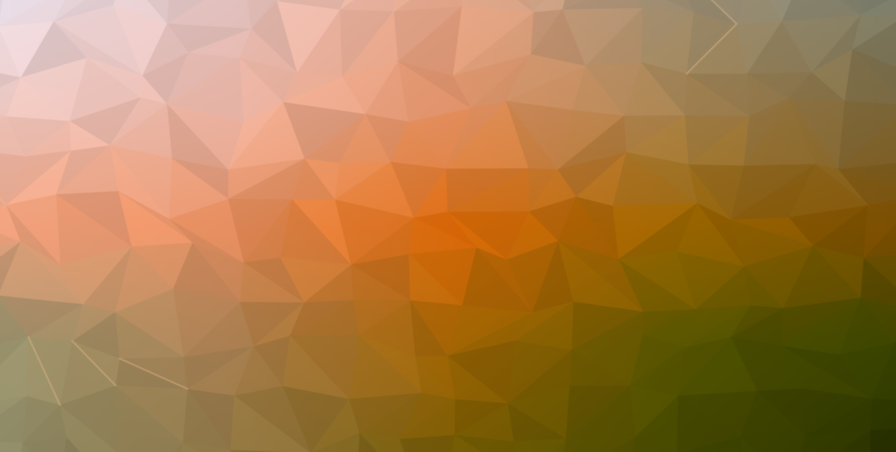
Give the GLSL for this background, as a WebGL 2 fragment shader.

```glsl
#version 300 es
precision highp float;

uniform vec2 u_resolution;
out vec4 fragColor;

const vec2 CELL = vec2(0.124, 0.105);
const vec2 MESH_OFFSET = vec2(0.03, 0.02);
const float JITTER = 0.62;
const float FACET_FLATNESS = 0.65;
const float FACET_CONTRAST = 0.055;

float hash(vec2 p) {
    vec3 q = fract(p.xyx * vec3(0.1031, 0.1030, 0.0973));
    q += dot(q, q.yzx + 33.33);
    return fract((q.x + q.y) * q.z);
}

// Five evenly spaced colour stops
vec3 ramp(float t, vec3 a, vec3 b, vec3 c, vec3 d, vec3 e) {
    vec4 k = clamp(t * 4.0 - vec4(0.0, 1.0, 2.0, 3.0), 0.0, 1.0);
    return mix(mix(mix(mix(a, b, k.x), c, k.y), d, k.z), e, k.w);
}

// Two-way gradient: each level runs left to right, levels run top to bottom
vec3 colorField(vec2 uv) {
    vec3 top = ramp(uv.x, vec3(0.90, 0.86, 0.90), vec3(0.90, 0.77, 0.76),
        vec3(0.90, 0.65, 0.54), vec3(0.62, 0.56, 0.45), vec3(0.48, 0.49, 0.42));
    vec3 upper = ramp(uv.x, vec3(0.92, 0.77, 0.74), vec3(0.91, 0.70, 0.64),
        vec3(0.88, 0.56, 0.39), vec3(0.64, 0.50, 0.30), vec3(0.49, 0.41, 0.23));
    vec3 middle = ramp(uv.x, vec3(0.93, 0.62, 0.48), vec3(0.89, 0.55, 0.37),
        vec3(0.85, 0.40, 0.03), vec3(0.60, 0.39, 0.0), vec3(0.49, 0.31, 0.0));
    vec3 lower = ramp(uv.x, vec3(0.61, 0.58, 0.43), vec3(0.67, 0.50, 0.32),
        vec3(0.64, 0.39, 0.01), vec3(0.34, 0.33, 0.0), vec3(0.22, 0.26, 0.0));
    vec3 bottom = ramp(uv.x, vec3(0.55, 0.54, 0.40), vec3(0.55, 0.46, 0.27),
        vec3(0.46, 0.35, 0.01), vec3(0.27, 0.29, 0.0), vec3(0.15, 0.18, 0.0));
    return ramp(1.0 - uv.y, top, upper, middle, lower, bottom);
}

vec2 meshVertex(vec2 id) {
    vec2 shift = vec2(hash(id + 17.0), hash(id + 71.0)) - 0.5;
    return (id + shift * JITTER) * CELL + MESH_OFFSET;
}

// Signed distance to a line, positive on its left side
float edgeDistance(vec2 p, vec2 a, vec2 b) {
    vec2 along = normalize(b - a);
    return along.x * (p.y - a.y) - along.y * (p.x - a.x);
}

float segmentDistance(vec2 p, vec2 a, vec2 b) {
    vec2 ab = b - a;
    float t = clamp(dot(p - a, ab) / dot(ab, ab), 0.0, 1.0);
    return length(p - a - ab * t);
}

// Premultiplied colour and coverage of one triangle
vec4 facet(vec2 p, vec2 a, vec2 b, vec2 c, float aspect, float pixel, float seed) {
    float inside = min(edgeDistance(p, a, b),
        min(edgeDistance(p, b, c), edgeDistance(p, c, a)));
    float coverage = smoothstep(-pixel, pixel, inside);
    vec2 scale = vec2(1.0 / aspect, 1.0);
    vec2 center = (a + b + c) / 3.0;
    vec3 color = colorField(mix(p, center, FACET_FLATNESS) * scale);
    color *= 1.0 + (seed - 0.5) * 2.0 * FACET_CONTRAST;
    return vec4(color, 1.0) * coverage;
}

void main() {
    float aspect = u_resolution.x / u_resolution.y;
    float pixel = 1.0 / u_resolution.y;
    vec2 p = gl_FragCoord.xy * pixel;
    vec2 home = floor((p - MESH_OFFSET) / CELL);
    vec4 total = vec4(0.0);
    float seam = 0.0;

    // Nearby cells, each split along one of its diagonals
    for (int j = -1; j <= 1; j++) {
        for (int i = -1; i <= 1; i++) {
            vec2 id = home + vec2(i, j);
            vec2 a = meshVertex(id);
            vec2 b = meshVertex(id + vec2(1.0, 0.0));
            vec2 c = meshVertex(id + vec2(1.0, 1.0));
            vec2 d = meshVertex(id + vec2(0.0, 1.0));
            if (hash(id + 5.0) < 0.5) {
                vec2 first = a;
                a = b;
                b = c;
                c = d;
                d = first;
            }
            total += facet(p, a, b, c, aspect, pixel, hash(id + 31.0));
            total += facet(p, a, c, d, aspect, pixel, hash(id + 53.0));

            // A few diagonals catch a thin light
            float lit = step(0.97, hash(id + 97.0));
            float line = 1.0 - smoothstep(0.0, 0.004, segmentDistance(p, a, c));
            seam = max(seam, lit * line);
        }
    }

    vec3 color = total.rgb / max(total.a, 0.0001);
    color = mix(color, vec3(0.93, 0.75, 0.55), seam * 0.35);
    fragColor = vec4(color, 1.0);
}
```
